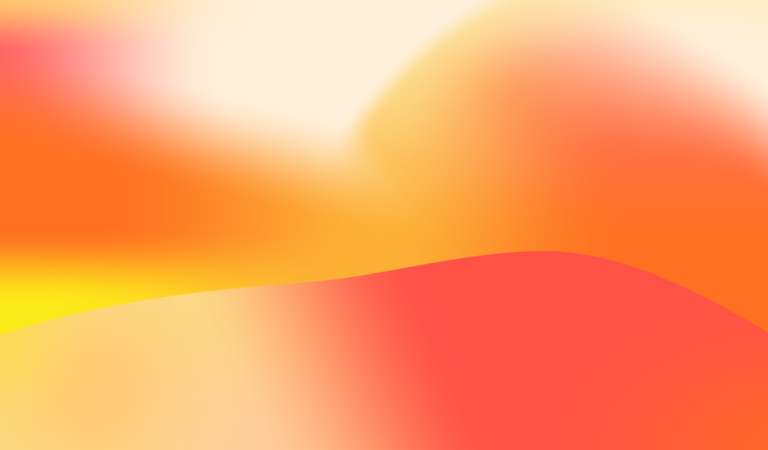
Give the GLSL for this background, as a Shadertoy shader.

```glsl
// Warm abstract gradient: a blurred sky with orange and yellow bands, a soft
// glowing hill behind, and a crisp wave in front. Each layer is a stack of
// smooth colour ramps; the wave crest is a chain of cubic Hermite spans.

const vec3 CREAM  = vec3(1.00, 0.94, 0.86);
const vec3 ORANGE = vec3(1.00, 0.44, 0.13);
const vec3 AMBER  = vec3(0.99, 0.69, 0.21);
const vec3 YELLOW = vec3(0.99, 0.92, 0.10);
const vec3 RED    = vec3(1.00, 0.32, 0.28);

// Cubic through two points (x, y), with a slope at each end
float span(float x, vec2 a, vec2 b, float slopeA, float slopeB) {
    float w = b.x - a.x, t = (x - a.x) / w, s = 1.0 - t;
    return s * s * ((1.0 + 2.0 * t) * a.y + t * w * slopeA)
         + t * t * ((1.0 + 2.0 * s) * b.y - s * w * slopeB);
}

float crestHeight(float x) {
    vec2 shoulder = vec2(0.30, 0.358), bend = vec2(0.456, 0.384), peak = vec2(0.71, 0.442);
    if (x < shoulder.x) return span(x, vec2(0.0, 0.256), shoulder, 0.55, 0.17);
    if (x < bend.x) return span(x, shoulder, bend, 0.17, 0.26);
    if (x < peak.x) return span(x, bend, peak, 0.26, 0.0);
    return span(x, peak, vec2(1.0, 0.262), 0.0, -1.0);
}

// Soft elliptical spot
float glow(vec2 p, vec2 center, vec2 radius) {
    vec2 d = (p - center) / radius;
    return exp(-dot(d, d));
}

vec3 backdrop(vec2 p) {
    // Pink to cream, with a pale gold strip along the top
    vec3 color = mix(vec3(1.0, 0.38, 0.39), CREAM, smoothstep(-0.04, 0.30, p.x));
    vec3 strip = mix(vec3(1.0, 0.78, 0.43), CREAM, smoothstep(0.0, 0.35, p.x));
    color = mix(color, strip, smoothstep(0.88, 1.01, p.y));

    // Orange band with a sloping upper edge
    float bandTop = 0.79 - 0.40 * p.x;
    vec3 band = mix(ORANGE, AMBER, smoothstep(0.12, 0.50, p.x));
    color = mix(color, band, 1.0 - smoothstep(bandTop - 0.12, bandTop + 0.13, p.y));

    // Yellow light above the wave
    vec3 light = mix(YELLOW, AMBER, smoothstep(0.05, 0.50, p.x));
    return mix(color, light, 1.0 - smoothstep(0.32, 0.50, p.y));
}

vec3 hillColor(vec2 p, float inside) {
    vec3 gold = mix(AMBER, vec3(0.99, 0.81, 0.45), smoothstep(0.43, 0.80, p.y));
    vec3 coral = mix(ORANGE, vec3(1.0, 0.44, 0.27), smoothstep(0.45, 0.72, p.y));
    vec3 color = mix(gold, coral, smoothstep(0.49, 0.82, p.x));

    // Haze over the right slope, wide near the summit and tighter below
    float depth = 0.91 - 1.195 * (p.x - 0.833) - p.y;
    float reach = mix(0.38, 0.15, smoothstep(0.70, 1.0, p.x));
    color = mix(CREAM, color, smoothstep(-0.12, reach, depth));

    // Pale yellow rim on the left slope
    float rim = (1.0 - smoothstep(0.0, 0.24, inside)) * smoothstep(0.60, 1.0, p.y);
    return mix(color, vec3(0.99, 0.92, 0.66), 0.85 * rim);
}

vec3 waveColor(vec2 p) {
    vec3 color = vec3(0.99, 0.86, 0.52);
    color = mix(color, vec3(1.0, 0.77, 0.43), 0.85 * glow(p, vec2(0.13, 0.13), vec2(0.11, 0.17)));
    color = mix(color, vec3(1.0, 0.81, 0.61), glow(p, vec2(0.34, 0.0), vec2(0.15, 0.24)));
    color = mix(color, vec3(0.99, 0.86, 0.30), 0.8 * glow(p, vec2(0.0, 0.25), vec2(0.08, 0.14)));

    // Red body, warming to orange in the far corner
    color = mix(color, RED, smoothstep(0.26, 0.59, p.x + 0.26 * (p.y - 0.244)));
    return mix(color, vec3(1.0, 0.40, 0.17), glow(p, vec2(1.02, 0.0), vec2(0.20, 0.22)));
}

void mainImage(out vec4 fragColor, in vec2 fragCoord) {
    vec2 p = fragCoord / iResolution.xy;
    vec3 color = backdrop(p);

    // Hill: a large disc whose left edge dissolves toward the bottom
    float inside = 0.911 - length((p - vec2(0.895, 0.216)) * vec2(1.707, 1.0));
    float blur = mix(0.32, 0.05, smoothstep(0.48, 0.74, p.y));
    color = mix(color, hillColor(p, inside), smoothstep(-0.01, blur, inside));

    // Front wave with a smoothed crest
    float pixel = 1.0 / iResolution.y;
    color = mix(color, waveColor(p), smoothstep(-pixel, pixel, crestHeight(p.x) - p.y));

    fragColor = vec4(color, 1.0);
}
```
